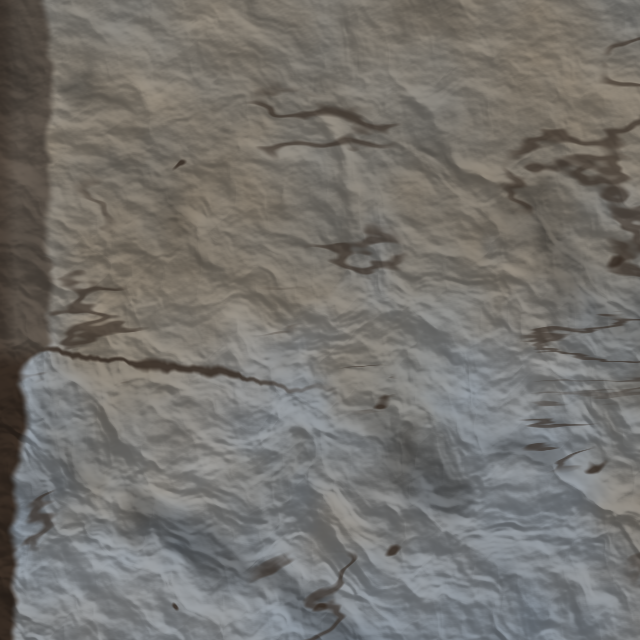
A WebGL 1 fragment shader for this texture:

```glsl
precision highp float;
// Weathered sandstone wall: chipped relief, a split ledge, pits and a shaded left edge.
uniform vec2 u_resolution;

// Colours
const vec3 WARM_STONE = vec3(0.462, 0.443, 0.411);
const vec3 COOL_STONE = vec3(0.487, 0.506, 0.524);
const vec3 OCHRE_TINT = vec3(0.030, 0.004, -0.026);
const vec3 SHADE = vec3(0.320, 0.290, 0.260);
const vec3 HOLLOW = vec3(0.200, 0.160, 0.130);

// Relief and light
const vec2 LIGHT = vec2(0.40, 0.92);
const float LIGHT_STEP = 0.005;
const float RELIEF_GAIN = 0.60;
const float RELIEF_LIMIT = 0.42;
const float PATCH_GAIN = 0.24;
const float BED_ANGLE = -0.62;
const float CHIP_DEPTH = 0.018;
const float FLAKE_DEPTH = 0.010;
const float SPALL_DEPTH = 0.0035;
const float GRAIN_DEPTH = 0.028;
const float PIT_GRID = 9.0;

float hash(vec2 p) {
  return fract(sin(dot(p, vec2(127.1, 311.7))) * 43758.55);
}

vec2 hash2(vec2 p) {
  return vec2(hash(p), hash(p + 19.7));
}

mat2 turn(float a) {
  return mat2(cos(a), sin(a), -sin(a), cos(a));
}

float noise(vec2 p) {
  vec2 i = floor(p), f = fract(p);
  f = f * f * (3.0 - 2.0 * f);
  vec2 e = vec2(1.0, 0.0);
  return mix(mix(hash(i), hash(i + e.xy), f.x),
             mix(hash(i + e.yx), hash(i + e.xx), f.x), f.y);
}

float fbm(vec2 p) {
  float sum = 0.0, amp = 0.5;
  for (int k = 0; k < 4; k++) {
    sum += amp * noise(p);
    p = turn(0.7) * p * 2.03 + 5.3;
    amp *= 0.5;
  }
  return sum;
}

// Squared distance to the nearest cell centre: scalloped chips
float scallop(vec2 p) {
  vec2 i = floor(p), f = fract(p);
  float near = 4.0;
  for (int y = -1; y <= 1; y++) {
    for (int x = -1; x <= 1; x++) {
      vec2 c = vec2(float(x), float(y));
      vec2 d = c + hash2(i + c) - f;
      near = min(near, dot(d, d));
    }
  }
  return near;
}

float segment(vec2 p, vec2 a, vec2 b) {
  vec2 ab = b - a;
  return length(p - a - ab * clamp(dot(p - a, ab) / dot(ab, ab), 0.0, 1.0));
}

vec2 warp(vec2 p) {
  return p + 0.11 * vec2(fbm(p * 8.0), fbm(p * 8.0 + 31.0)) - 0.052;
}

// Signed height above the split that runs along the ledge
float ledge(vec2 p) {
  return p.y - 0.450 + 0.02 * p.x + 0.2 * p.x * p.x
       - 0.035 * (fbm(p * vec2(22.0, 8.0)) - 0.47);
}

float height(vec2 p) {
  vec2 w = warp(p), bed = turn(-BED_ANGLE) * w;
  float rough = mix(1.25, 0.60, smoothstep(0.35, 0.8, p.y));
  float h = CHIP_DEPTH * scallop(bed * vec2(3.6, 7.0));
  h += FLAKE_DEPTH * scallop(bed * vec2(9.0, 14.0) + 4.0);
  h += SPALL_DEPTH * scallop(turn(0.3) * w * vec2(20.0, 30.0) + 9.0);
  h += GRAIN_DEPTH * fbm(turn(0.3) * w * vec2(11.0, 15.0));
  h = h * rough + 0.0042 * fbm(turn(0.15) * p * vec2(30.0, 62.0));
  // Diagonal ridges
  float ridge = min(segment(w, vec2(0.66, 0.86), vec2(0.79, 0.72)),
                    segment(w, vec2(0.79, 0.72), vec2(1.02, 0.62)));
  ridge = min(ridge, segment(w, vec2(0.50, 0.80), vec2(0.54, 0.68)));
  h += 0.007 * exp(-ridge * ridge / 0.0003);
  // The block below the split stands forward
  return h + 0.012 * smoothstep(0.01, -0.06, ledge(p)) * smoothstep(0.62, 0.40, p.x);
}

// Short ragged cracks that follow the bedding, widening into hollows
float cracks(vec2 p) {
  float tilt = mix(0.45, -0.1, smoothstep(0.2, 0.6, p.y));
  float level = fbm(turn(-tilt) * p * vec2(5.0, 13.0) + 23.0) - 0.47;
  float place = smoothstep(0.60, 0.78, noise(p * vec2(7.0, 10.0) + 40.0));
  return place * (1.0 - smoothstep(0.008, 0.045, abs(level)));
}

// Sparse, small oval holes
float pits(vec2 p) {
  vec2 g = p * PIT_GRID, id = floor(g);
  vec2 d = fract(g) - 0.3 - 0.4 * hash2(id);
  d = turn(-0.3) * d + 0.14 * (noise(p * 60.0) - 0.5);
  float size = 0.03 + 0.10 * hash(id + 3.0);
  float hole = 1.0 - smoothstep(0.4, 1.4, length(d * vec2(0.75, 1.4)) / size);
  return hole * step(0.91, hash(id + 8.0));
}

void main() {
  vec2 p = gl_FragCoord.xy / u_resolution.y;
  vec2 w = warp(p);
  float slope = (height(p) - height(p + LIGHT * LIGHT_STEP)) / LIGHT_STEP;
  slope /= sqrt(1.0 + slope * slope / (RELIEF_LIMIT * RELIEF_LIMIT));

  // Stone: warm above, cooler below, in uneven patches
  float cool = smoothstep(-0.32, 0.32, 0.36 - p.y + 1.1 * (fbm(w * 5.0 + 9.0) - 0.47));
  vec3 color = mix(WARM_STONE, COOL_STONE, cool);
  color += OCHRE_TINT * 2.0 * (fbm(p * 6.0 + 50.0) - 0.47);
  float tone = fbm(w * vec2(6.0, 8.0) + 14.0) - 0.47;
  color *= 1.0 + RELIEF_GAIN * slope + PATCH_GAIN * tone;
  float overhang = smoothstep(0.54, 0.74, fbm(turn(-BED_ANGLE) * w * vec2(5.0, 10.0) + 70.0));
  color *= 1.0 - 0.24 * overhang;
  color = mix(color, HOLLOW, 0.62 * cracks(p));

  // Ledge split: broken and open at the left, closing to the right
  float gap = ledge(p);
  float open = 0.012 * smoothstep(0.30, 0.70, noise(p * vec2(17.0, 3.0) + 2.0));
  open = 0.002 + open * (1.0 - 0.75 * smoothstep(0.30, 0.38, p.x));
  float split = 1.0 - smoothstep(open * 0.3, open + 0.004, abs(gap));
  split *= 1.0 - smoothstep(0.34, 0.58, p.x);
  color = mix(color, HOLLOW, 0.85 * split);
  color = mix(color, HOLLOW, 0.85 * pits(p));

  // Shaded return face at the left, with a lit corner
  float upper = smoothstep(0.42, 0.47, p.y);
  float corner = mix(0.032, 0.076, upper) + 0.05 * (fbm(p * vec2(5.0, 14.0)) - 0.47);
  float side = p.x - corner;
  color *= 1.0 + 0.10 * exp(-abs(side) / 0.022);
  vec3 face = mix(HOLLOW, SHADE, upper * (0.55 + 0.45 * smoothstep(0.0, 0.03, p.x)));
  face *= 1.0 + 0.5 * slope + 0.4 * tone;
  color = mix(face, color, smoothstep(-0.008, 0.008, side));

  gl_FragColor = vec4(clamp(color, 0.0, 1.0), 1.0);
}
```
